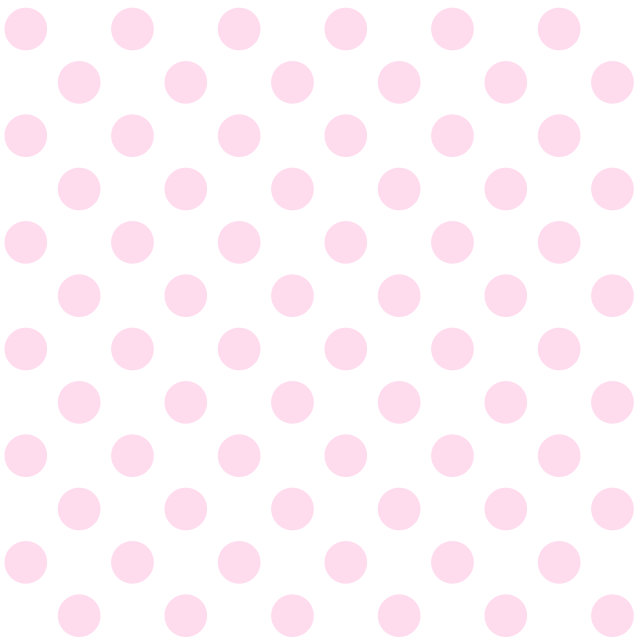
Reproduce this pattern procedurally as a WebGL 1 fragment shader.

```glsl
precision highp float;

uniform vec2 u_resolution;

#define REPEATS 6.0
#define DOT_RADIUS 0.2
#define DOT_ORIGIN vec2(0.242, 0.728)
#define PAPER_COLOR vec3(1.0, 1.0, 1.0)
#define DOT_COLOR vec3(1.0, 0.86, 0.935)

// Distance to the nearest dot centre on a unit square lattice
float latticeDistance(vec2 p) {
    return length(fract(p + 0.5) - 0.5);
}

void main() {
    vec2 cell = gl_FragCoord.xy / u_resolution * REPEATS - DOT_ORIGIN;

    // Two lattices half a cell apart form the staggered rows
    float centreDistance = min(latticeDistance(cell), latticeDistance(cell - 0.5));
    float dotEdge = centreDistance - DOT_RADIUS;

    // Blend across one pixel, measured in cells
    float pixel = REPEATS / min(u_resolution.x, u_resolution.y);
    float coverage = clamp(0.5 - dotEdge / pixel, 0.0, 1.0);

    gl_FragColor = vec4(mix(PAPER_COLOR, DOT_COLOR, coverage), 1.0);
}
```
